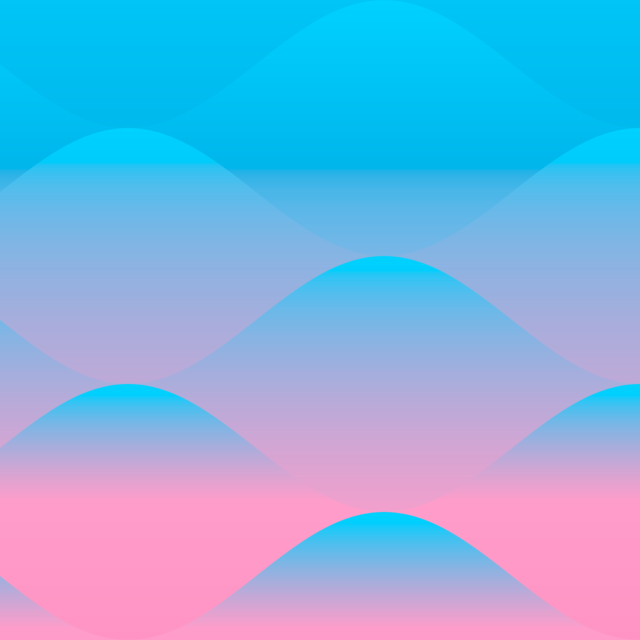
This background is drawn by a three.js fragment shader. Its source:

```glsl
// Overlapping rows of smooth waves, each fading from cyan through lilac to pink.
varying vec2 vUv;

const float PI = 3.14159265;
const int   ROWS = 5;               // wave rows in front of the backdrop
const float ROW_STEP = 0.2;         // vertical distance between crests
const float PERIOD = 0.8;           // crest to crest along one row
const float FIRST_CREST_X = 0.6;    // even rows; odd rows shift half a period
const float AMPLITUDE = 0.1;
const float EDGE = 0.0014;          // half width of the softened edge
const float BANDS = 150.0;          // faint horizontal bands in the fades
const float BAND_STRENGTH = 0.010;

const vec3 CYAN  = vec3(0.00, 0.82, 1.00);
const vec3 SKY   = vec3(0.42, 0.725, 0.912);
const vec3 PINK  = vec3(1.00, 0.615, 0.792);
const vec3 SHADE = vec3(0.00, 1.00, 0.73);   // channels dimmed with depth
const float BACKDROP_SHADE = 0.24;
const float ROW_SHADE = 0.41;
const float PINK_SHADE = 0.16;

float hash(float n) {
  n = fract(n * 0.1031);
  n *= n + 33.33;
  return fract(n * (n + n));
}

// Cyan to pink by way of sky blue and lilac
vec3 ramp(float t) {
  return t < SKY.r ? mix(CYAN, SKY, t / SKY.r)
                   : mix(SKY, PINK, (t - SKY.r) / (1.0 - SKY.r));
}

// Fade of one row; lower rows hold cyan briefly and reach pink sooner
vec3 rowColor(float row, float depth) {
  float hold = 0.018 + 0.246 * exp(-1.9 * row);
  float span = max(1.05 - 0.315 * row, 0.165);
  float curve = 0.37 + 0.022 * row * row;
  float past = max(depth - hold, 0.0);
  float t = past > 0.0 ? pow(min(past / span, 1.0), curve) : 0.0;

  // Slight stepping of the tone, strongest in the middle of the fade
  float grain = hash(floor(vUv.y * BANDS) + 17.0 * row) - 0.5;
  t = clamp(t + grain * BAND_STRENGTH * 4.0 * t * (1.0 - t), 0.0, 1.0);

  float rate = row < 0.0 ? BACKDROP_SHADE : ROW_SHADE;
  float dim = rate * clamp(depth, 0.0, hold) * (1.0 - smoothstep(0.0, 0.5, t));
  dim += PINK_SHADE * max(past - span, 0.0);
  return ramp(t) - SHADE * dim;
}

void main() {
  vec3 color = rowColor(-1.0, 1.0 + ROW_STEP - vUv.y);

  // Rows from back to front
  for (int i = 0; i < ROWS; i++) {
    float row = float(i);
    float crest = 1.0 - ROW_STEP * row;
    float phase = 2.0 * PI * (vUv.x - FIRST_CREST_X) / PERIOD + PI * row;
    float height = crest - AMPLITUDE + AMPLITUDE * cos(phase);
    float slope = AMPLITUDE * 2.0 * PI / PERIOD * sin(phase);
    float dist = (height - vUv.y) / sqrt(1.0 + slope * slope);
    color = mix(color, rowColor(row, crest - vUv.y), smoothstep(-EDGE, EDGE, dist));
  }
  gl_FragColor = vec4(color, 1.0);
}
```
